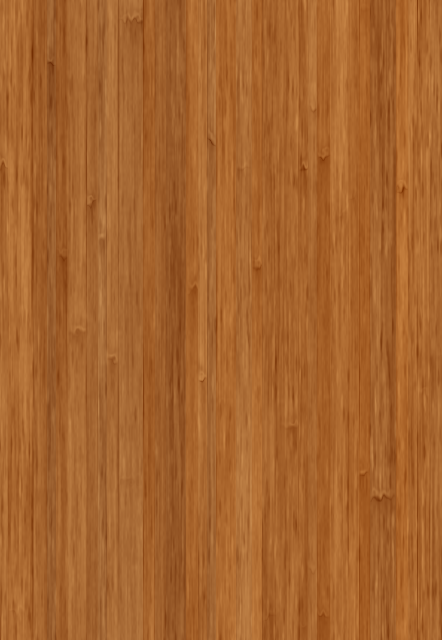
This texture is drawn by a Shadertoy shader. Its source:

```glsl
const vec3 BASE_COLOR = vec3(0.644, 0.388, 0.177);
const vec3 TONE_STEP = vec3(0.140, 0.150, 0.120);  // colour change per unit of tone
const vec3 WARM_SHIFT = vec3(0.026, -0.006, -0.030);
const float STRIPS = 46.0;          // strips per canvas height
const float STRIP_CONTRAST = 0.56;
const float HAIR_FIBRES = 460.0;    // fibres per canvas height
const float FINE_FIBRES = 260.0;
const float COARSE_FIBRES = 110.0;
const float NODE_SPACING = 0.72;
const vec2 FLECK_GRID = vec2(250.0, 34.0);

float hash(vec2 p) {
    vec3 q = fract(vec3(p.xyx) * 0.1031);
    q += dot(q, q.yzx + 33.33);
    return fract((q.x + q.y) * q.z);
}

float valueNoise(vec2 p) {
    vec2 i = floor(p), f = fract(p);
    f = f * f * (3.0 - 2.0 * f);
    float low = mix(hash(i), hash(i + vec2(1, 0)), f.x);
    float high = mix(hash(i + vec2(0, 1)), hash(i + vec2(1, 1)), f.x);
    return mix(low, high, f.y);
}

// Cellular noise: signed brightness of the short pores in the grain
float flecks(vec2 p) {
    vec2 cell = floor(p);
    float sum = 0.0;
    for (int j = -1; j <= 1; j++)
    for (int i = -1; i <= 1; i++) {
        vec2 c = cell + vec2(i, j);
        vec2 center = c + vec2(hash(c + 11.0), hash(c + 47.0));
        float shade = hash(c + 83.0) - 0.55;
        float present = step(0.5, hash(c + 131.0));
        sum += present * shade * smoothstep(0.65, 0.2, length(p - center));
    }
    return sum;
}

// Tone of a whole strip, drifting slowly along its length
float stripTone(float id, float y) {
    float drift = valueNoise(vec2(id * 7.0, y * 3.5 + id)) - 0.5;
    return STRIP_CONTRAST * (hash(vec2(id, 5.0)) - 0.5) + 0.30 * drift;
}

// Bamboo joint: ragged pale ridge, broken crease, streaky dark tail below
float nodeTone(float id, float across, vec2 p, float fibre) {
    float shifted = p.y / NODE_SPACING + hash(vec2(id, 21.0));
    vec2 seed = vec2(id, floor(shifted));
    float strength = smoothstep(0.15, 0.85, hash(seed + 61.0));
    float creaseStrength = hash(seed + 77.0);
    float d = (fract(shifted) - 0.5) * NODE_SPACING;
    float u = across - mix(-0.15, 0.15, hash(seed + 71.0));
    float ragged = valueNoise(p * vec2(190.0, 120.0)) - 0.5;
    d += 0.010 * (hash(seed + 91.0) - 0.5) * u * 2.0 + 0.014 * ragged;
    float body = exp(-u * u * 6.0);
    float ridge = exp(-pow((d - 0.004) / 0.0045, 2.0));
    float crease = exp(-pow((d + 0.003) / 0.0020, 2.0));
    float tail = d < 0.0 ? exp(d / 0.034) : exp(-d / 0.012);
    float halo = exp(-pow((d - 0.030) / 0.020, 2.0));
    float shade = 0.75 * ridge - 0.8 * creaseStrength * crease + 0.25 * halo;
    return strength * body * (shade - tail * (0.15 + 1.1 * fibre));
}

void mainImage(out vec4 fragColor, in vec2 fragCoord) {
    vec2 p = fragCoord / iResolution.y;

    // Strips of uneven width
    float s = p.x * STRIPS;
    s += 0.30 * sin(s * 1.7) + 0.22 * sin(s * 0.73 + 2.0);
    float id = floor(s), f = fract(s);
    float blur = 0.8 * STRIPS / iResolution.y;
    float blend = smoothstep(1.0 - blur, 1.0, f);
    float tone = mix(stripTone(id, p.y), stripTone(id + 1.0, p.y), blend);

    // Broad bands across the board
    tone += 0.09 * sin(p.x * 15.0 + 0.6) + 0.06 * sin(p.x * 37.0 + p.y * 1.5);

    // Fibres, nearly straight, from long strands to single hairs
    float x = p.x + 0.0006 * sin(p.y * 9.0 + id * 2.3);
    float hair = valueNoise(vec2(x * HAIR_FIBRES, p.y * 16.0 + id * 5.3));
    float fine = valueNoise(vec2(x * FINE_FIBRES, p.y * 6.0 + id * 3.7));
    float coarse = valueNoise(vec2(x * COARSE_FIBRES + 40.0, p.y * 2.5 + id * 1.9));
    float strands = mix(0.55, 1.15, hash(vec2(id, 33.0)));
    tone += strands * (0.58 * (hair - 0.5) + 0.55 * (fine - 0.5));
    tone += 0.36 * (coarse - 0.5);
    tone += 0.85 * strands * flecks(vec2(x, p.y) * FLECK_GRID);

    // Faint mottle between the fibres
    tone += 0.20 * (valueNoise(p * vec2(430.0, 150.0)) - 0.5);

    // Glue seams between strips, thin and interrupted
    float seam = smoothstep(0.03 + blur, 0.0, min(f, 1.0 - f));
    float edge = floor(s + 0.5);
    float gap = valueNoise(vec2(edge * 9.0, p.y * 8.0));
    tone -= 0.85 * seam * hash(vec2(edge, 17.0)) * gap;

    // Joints
    float streak = mix(fine, hair, 0.5);
    tone += nodeTone(id, f - 0.5, p, streak) * (1.0 - 0.6 * seam);

    // Colour
    float warmth = hash(vec2(id, 55.0)) - 0.5 + 0.35 * sin(p.x * 6.0 - 2.2);
    vec3 color = BASE_COLOR + TONE_STEP * (clamp(tone, -1.6, 1.1) + 0.09);
    color += WARM_SHIFT * warmth;
    fragColor = vec4(clamp(color, 0.0, 1.0), 1.0);
}
```
